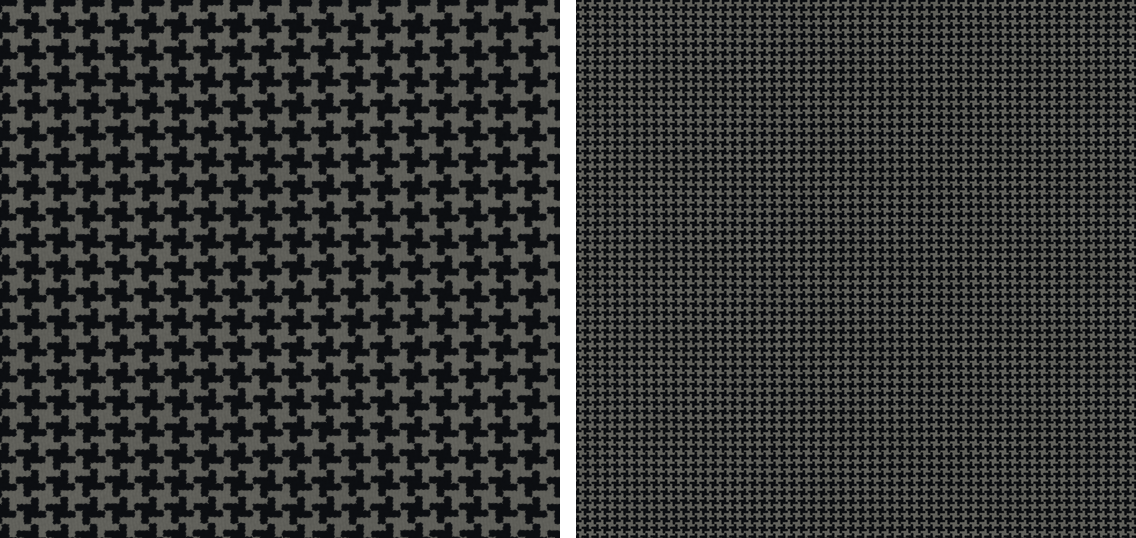
Left, the tile; right, the same tile 3 across and 3 down.
Reproduce this pattern procedurally as a Shadertoy shader.

```glsl
#define REPEATS vec2(19.0, 20.0)
#define PHASE vec2(0.07, 0.03)
#define INK vec3(0.047, 0.055, 0.068)
#define CLOTH vec3(0.375, 0.375, 0.352)
#define SOFTNESS 0.14
#define GROWTH 0.02
#define ROUNDING 0.24
#define WOBBLE 0.035
#define SEAM_ROW 9.0
#define THREADS vec2(171.0, 164.0)
#define TAU 6.2831853

float hash(vec2 p) {
    p = fract(p * vec2(0.1031, 0.1137) + 0.071);
    p += dot(p, p.yx + 33.33);
    return fract((p.x + p.y) * p.x * 37.7);
}

float roundedBox(vec2 p, vec2 halfSize, float radius) {
    vec2 q = abs(p) - halfSize + radius;
    return length(max(q, 0.0)) + min(max(q.x, q.y), 0.0) - radius;
}

// Pinwheel in quarter-cell units: a solid core with four offset arms
float pinwheel(vec2 p, vec2 id) {
    float d = roundedBox(p, vec2(0.7), 0.1);
    for (int arm = 0; arm < 4; arm++) {
        float rnd = hash(id + float(arm) * vec2(23.0, 41.0));
        float stretch = 0.16 * (rnd - 0.5);
        float radius = ROUNDING + 0.14 * (rnd - 0.5);
        // Arms that meet at the seam are longer and blunter
        bool below = arm == 0 && id.y == SEAM_ROW;
        bool above = arm == 2 && id.y == SEAM_ROW + 1.0;
        if (below || above) {
            stretch = below ? 0.42 * rnd : 0.2 * rnd - 0.08;
            radius = 0.44;
        }
        vec2 center = vec2(0.5, 0.75 + 0.5 * stretch);
        d = min(d, roundedBox(p - center, vec2(0.5, 1.25 + 0.5 * stretch), radius));
        p = vec2(-p.y, p.x);
    }
    return d;
}

// Nearest pinwheel, with ids wrapped at the canvas borders
float houndstooth(vec2 cell) {
    vec2 base = floor(cell + 0.5);
    float d = 1e3;
    for (int y = -1; y <= 1; y++) {
        for (int x = -1; x <= 1; x++) {
            vec2 id = base + vec2(x, y);
            vec2 wrapped = mod(id, REPEATS);
            vec2 jitter = vec2(hash(wrapped + 7.0), hash(wrapped + 61.0)) - 0.5;
            d = min(d, pinwheel(4.0 * (cell - id) - 0.08 * jitter, wrapped));
        }
    }
    return d;
}

// Wrapped cellular noise: distance to the nearest scattered fleck
float cellular(vec2 p, vec2 period) {
    vec2 base = floor(p);
    float d = 1.0;
    for (int y = -1; y <= 1; y++) {
        for (int x = -1; x <= 1; x++) {
            vec2 id = base + vec2(x, y);
            vec2 w = mod(id, period);
            vec2 fleck = id + vec2(hash(w + 3.0), hash(w + 89.0));
            d = min(d, length(p - fleck));
        }
    }
    return d;
}

// Uneven printed edges: slow drift plus fine ripples
vec2 edgeWarp(vec2 uv) {
    vec2 drift = sin(TAU * (uv.yx * 2.0 + uv * vec2(1.0, 3.0)));
    vec2 ripple = sin(TAU * (uv.yx * vec2(83.0, 97.0) + uv * 31.0));
    ripple += sin(TAU * (uv.yx * vec2(147.0, 131.0) - uv * 53.0));
    return 0.07 * drift + WOBBLE * ripple;
}

void mainImage(out vec4 fragColor, in vec2 fragCoord) {
    vec2 uv = fragCoord / iResolution.xy;
    vec2 cell = uv * REPEATS - PHASE + 0.25 * edgeWarp(uv);

    // Ink coverage with a soft bleeding edge
    float pixel = 4.0 * REPEATS.y / iResolution.y;
    float blur = max(SOFTNESS, 0.6 * pixel);
    float ink = 1.0 - smoothstep(-blur, blur, houndstooth(cell) - GROWTH);

    // Vertical ribs, flecks and slow shading of the cloth
    float rib = sin(TAU * (THREADS.x * uv.x + 0.15 * sin(TAU * 40.0 * uv.y)));
    float fleck = cellular(uv * THREADS, THREADS) - 0.45;
    float shade = sin(TAU * (uv.x + 2.0 * uv.y)) + sin(TAU * (3.0 * uv.x - uv.y));
    float tone = 1.0 + 0.022 * rib - 0.08 * fleck + 0.012 * shade;

    vec3 color = mix(CLOTH * tone, INK * (1.0 + 0.15 * fleck), ink);
    fragColor = vec4(color, 1.0);
}
```
